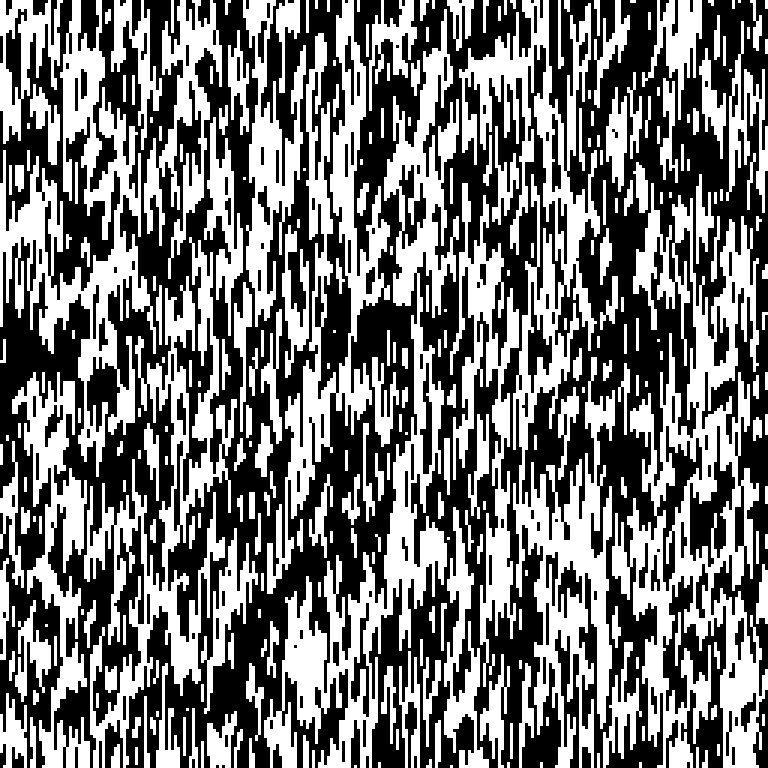
Reproduce this texture procedurally as a Shadertoy shader.

```glsl
// Dense black and white vertical grain on a fine square grid.
// Independent column streaks are summed with wider, slightly leaning
// ribbons and clumps of noise, then cut at one threshold.

#define CELLS 256.0        // grid cells across the canvas
#define STREAK_LEN 7.5     // cells between knots of a single column
#define RIBBON_SIZE vec2(2.3, 8.0)
#define CLUMP_SIZE vec2(4.8, 9.0)
#define RIBBON_GAIN 0.85
#define CLUMP_GAIN 0.75
#define LEAN 0.10          // sideways drift of ribbons per row
#define BLACK_BIAS 0.042   // raises the share of black
#define INK vec3(0.0)
#define PAPER vec3(1.0)

// Integer hash of a lattice point and a layer, from 0 to 1
float hash(ivec2 p, int layer) {
    uint h = uint(p.x) * 1597334677u ^ uint(p.y) * 3812015801u;
    h ^= uint(layer) * 2654435769u;
    h = (h ^ (h >> 16)) * 2146121005u;
    h = (h ^ (h >> 15)) * 2221713035u;
    h ^= h >> 16;
    return float(h >> 8) / 16777216.0;
}

// Smooth noise along one column, with its own random phase
float streak(int column, float y, int layer) {
    y += hash(ivec2(column, -9999), layer);
    int knot = int(floor(y));
    float t = smoothstep(0.0, 1.0, fract(y));
    return mix(hash(ivec2(column, knot), layer),
               hash(ivec2(column, knot + 1), layer), t);
}

// Streaks blended sideways into soft, wider shapes
float ribbon(vec2 p, int layer) {
    int column = int(floor(p.x));
    float t = smoothstep(0.0, 1.0, fract(p.x));
    return mix(streak(column, p.y, layer),
               streak(column + 1, p.y, layer), t);
}

// One where the cell is paper, zero where it is ink
float grain(vec2 uv) {
    vec2 cell = floor(uv * CELLS);
    vec2 leaning = vec2(cell.x - LEAN * cell.y, cell.y);
    float level = streak(int(cell.x), cell.y / STREAK_LEN, 1) - 0.5;
    level += RIBBON_GAIN * (ribbon(leaning / RIBBON_SIZE, 2) - 0.5);
    level += CLUMP_GAIN * (ribbon(leaning / CLUMP_SIZE, 3) - 0.5);
    return step(BLACK_BIAS, level);
}

void mainImage(out vec4 fragColor, in vec2 fragCoord) {
    // Four samples per pixel smooth cell edges that cross a pixel
    float paper = 0.0;
    for (int i = 0; i < 4; i++) {
        vec2 offset = vec2(i & 1, i >> 1) * 0.5 - 0.25;
        paper += 0.25 * grain((fragCoord + offset) / iResolution.y);
    }
    fragColor = vec4(mix(INK, PAPER, paper), 1.0);
}
```
